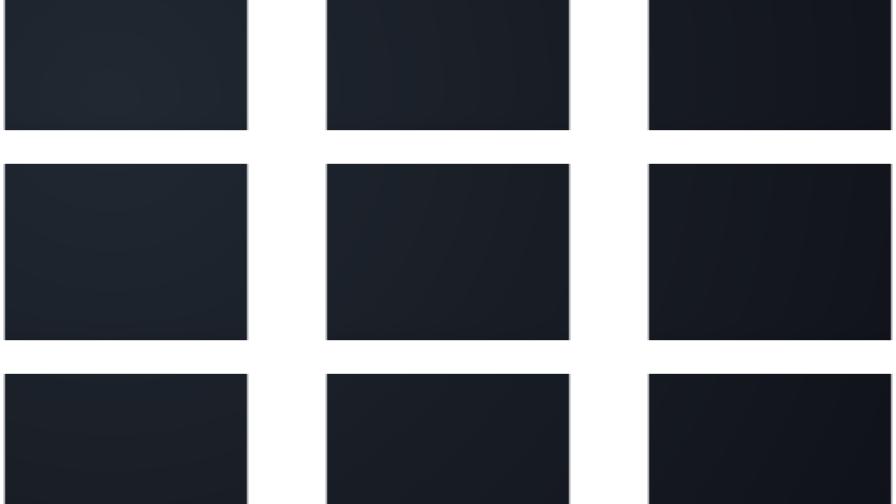
This pattern is drawn by a WebGL 2 fragment shader. Its source:

```glsl
#version 300 es
precision highp float;

uniform vec2 u_resolution;
out vec4 fragColor;

// Lengths are in canvas heights
const vec2 PITCH = vec2(0.6389, 0.4167);
const vec2 HALF_SIZE = vec2(0.2431, 0.1750);
const float RIM_WIDTH = 0.0035;
const vec2 GLOW_CENTRE = vec2(-0.67, 0.30);
const float GLOW_RADIUS = 1.75;
const float SHADE_DEPTH = 0.012;
const float SHADE_AMOUNT = 0.10;

const vec3 GAP_COLOUR = vec3(1.0);
const vec3 RIM_COLOUR = vec3(0.68, 0.69, 0.70);
const vec3 GLOW_COLOUR = vec3(0.129, 0.158, 0.196);
const vec3 DARK_COLOUR = vec3(0.063, 0.071, 0.098);

// Pixel coverage of the span from -halfWidth to halfWidth
float spanCoverage(float x, float halfWidth, float pixel) {
    return clamp((halfWidth - abs(x)) / pixel + 0.5, 0.0, 1.0);
}

// One wide glow runs behind all the panels
vec3 panelColour(vec2 p) {
    float glow = 1.0 - clamp(distance(p, GLOW_CENTRE) / GLOW_RADIUS, 0.0, 1.0);
    return mix(DARK_COLOUR, GLOW_COLOUR, glow);
}

void main() {
    float pixel = 1.0 / u_resolution.y;
    vec2 p = (gl_FragCoord.xy - 0.5 * u_resolution) * pixel;

    // Repeating cell, with a panel at the canvas centre
    vec2 cell = (fract(p / PITCH + 0.5) - 0.5) * PITCH;

    // Panel with a faint shade along its lower edge
    float shade = exp(-max(cell.y + HALF_SIZE.y, 0.0) / SHADE_DEPTH);
    vec3 panel = panelColour(p) * (1.0 - SHADE_AMOUNT * shade);

    // Grey rims on the left and right sides
    float inner = spanCoverage(cell.x, HALF_SIZE.x - RIM_WIDTH, pixel);
    panel = mix(RIM_COLOUR, panel, inner);

    // White gaps between panels
    float cover = spanCoverage(cell.x, HALF_SIZE.x, pixel)
                * spanCoverage(cell.y, HALF_SIZE.y, pixel);
    fragColor = vec4(mix(GAP_COLOUR, panel, cover), 1.0);
}
```
